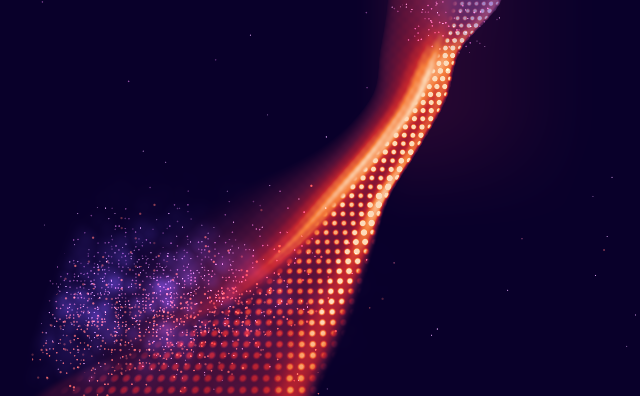
Write a Shadertoy shader that draws this background.

```glsl
// Horizontal position of each ribbon contour, sampled evenly from bottom to top
const float RIM[9] = float[9](.479, .513, .545, .575, .604, .652, .695, .718, .781);
const float CREST[9] = float[9](.06, .21, .365, .456, .523, .592, .651, .685, .70);
const float VEIL[9] = float[9](.05, .09, .13, .20, .345, .508, .588, .604, .615);

const vec3 NAVY = vec3(.035, .0, .165);
const vec3 VIOLET = vec3(.34, .25, .62);
const vec3 EMBER = vec3(.95, .43, .25);
const vec3 HEAT[6] = vec3[6](NAVY, vec3(.29, .06, .22), vec3(.53, .08, .20),
    vec3(.77, .15, .18), vec3(.96, .49, .23), vec3(.99, .86, .73));

vec2 hash2(vec2 cell) {
    vec3 q = fract(cell.xyx * vec3(.1031, .1030, .0973));
    q += dot(q, q.yzx + 33.33);
    return fract((q.xx + q.yz) * q.zy);
}

float bell(float d, float width) {
    return exp(-d * d / (width * width));
}

// Catmull-Rom interpolation through nine evenly spaced knots
float contour(float k[9], float y) {
    float f = clamp(y, 0., .9999) * 8.;
    int i = int(f);
    f -= float(i);
    float a = k[max(i - 1, 0)], b = k[i], c = k[i + 1], d = k[min(i + 2, 8)];
    return b + .5 * f * (c - a + f * (2. * a - 5. * b + 4. * c - d
        + f * (3. * (b - c) + d - a)));
}

vec3 heatColor(float heat) {
    float f = clamp(heat, 0., .9999) * 5.;
    int i = int(f);
    return mix(HEAT[i], HEAT[i + 1], fract(f));
}

// Soft round blobs from cellular noise
float cellular(vec2 p) {
    vec2 cell = floor(p);
    float nearest = 1.;
    for (int j = -1; j <= 1; j++)
    for (int i = -1; i <= 1; i++) {
        vec2 c = cell + vec2(i, j);
        nearest = min(nearest, length(c + hash2(c) - p));
    }
    return 1. - nearest;
}

// One randomly placed speck per cell, kept with the given probability
float specks(vec2 p, float scale, float density) {
    vec2 cell = floor(p * scale);
    vec2 center = .3 + .4 * hash2(cell);
    vec2 chance = hash2(cell + 71.);
    float d = length(fract(p * scale) - center);
    return step(chance.x, density) * (.35 + .65 * chance.y) * smoothstep(.38, .08, d);
}

// Staggered dots that follow the slanted rim and shrink with height
float dotLattice(float rimDist, float y, float slope) {
    float rate = 33. + 22. * y;
    vec2 q = vec2(rimDist * rate, 33. * y + 11. * y * y);
    float row = floor(q.y);
    vec2 d = vec2(fract(q.x + .5 * mod(row, 2.)), fract(q.y)) - .5;
    d.x -= slope * d.y;
    return smoothstep(.42, .13, length(d));
}

float ribbonHeat(vec2 p, float aspect) {
    float rim = contour(RIM, p.y), crest = contour(CREST, p.y), veil = contour(VEIL, p.y);
    float slope = (contour(RIM, p.y + .01) - contour(RIM, p.y - .01)) * 50. * aspect;
    float rimDist = (rim - p.x) * aspect, crestDist = (p.x - crest) * aspect;
    float low = 1. - smoothstep(.15, .55, p.y);
    float inside = smoothstep(-.008 - .025 * low, .006 + .01 * low, rimDist);
    float band = smoothstep(-.02, .03, crestDist);
    float across = clamp((p.x - crest) / (rim - crest), 0., 1.);

    // Translucent veil left of the crest
    float a = clamp((p.x - veil + .01) / (crest - veil + .01), 0., 1.);
    float sheet = .43 * pow(a, mix(2., .4, smoothstep(.4, .85, p.y)));
    sheet *= smoothstep(.02, .36, p.y) * (.96 + .04 * sin(p.x * 330.) * sin(p.y * 210.));
    float base = mix(.36, .10 + .14 * across, low);
    float heat = mix(sheet, base, band);

    // Bright fold and glowing rim
    float fold = smoothstep(.08, .6, p.y) * (1. - .85 * smoothstep(.8, .98, p.y));
    float strands = .93 + .07 * sin(crestDist * 230. + 3. * sin(p.y * 9.));
    heat += .58 * fold * strands * bell(crestDist, crestDist < 0. ? .055 : .035);
    float rimGain = .3 + .28 * bell(p.y - .5, .12);
    heat += rimGain * bell(rimDist - .012 - .03 * low, .022 + .028 * low);

    // Lattice of lights
    float gain = mix(.58, .32, smoothstep(.35, .0, p.y)) * smoothstep(0., .3, across);
    heat += gain * band * dotLattice(rimDist, p.y, slope);
    return heat * inside;
}

void mainImage(out vec4 fragColor, in vec2 fragCoord) {
    vec2 p = fragCoord / iResolution.xy;
    float aspect = iResolution.x / iResolution.y;
    vec2 q = vec2(p.x * aspect, p.y);

    // Faint haze right of the ribbon, cut by a slanted edge
    float haze = smoothstep(.004, -.004, p.x - .845 - .155 * p.y + .07 * (1. - p.y));
    haze *= smoothstep(.4, .75, p.y) * smoothstep(.95, .65, p.x) * smoothstep(.55, .65, p.x);
    float heat = max(ribbonHeat(p, aspect), .09 * haze);
    vec3 color = heatColor(heat);

    // Violet frost at the top of the ribbon
    float frost = smoothstep(.84, 1., p.y) * smoothstep(.03, .3, heat) * smoothstep(.61, .74, p.x);
    color = mix(color, VIOLET * (.6 + .7 * heat), .65 * frost);

    // Dust cloud with blurred motes
    vec2 r = vec2(p.x - .22, p.y - .24 - .12 * (p.x - .22));
    float cloud = exp(-dot(r * vec2(5.8, 7.), r * vec2(5.8, 7.)));
    cloud *= smoothstep(-.015, .025, p.x - .055 - .19 * (p.y - .12));
    float motes = smoothstep(.35, .95, cellular(q * 9.)) + .6 * smoothstep(.4, .95, cellular(q * 19. + 4.));
    color += VIOLET * cloud * (.13 + .5 * motes);

    // Sparks, warm toward the bottom of the cloud
    float crown = bell(p.x - .69, .055) * smoothstep(.83, 1., p.y);
    float warmth = smoothstep(.34, .16, p.y + .25 * (.25 - p.x));
    float density = .5 * cloud + .3 * crown;
    color += mix(VIOLET, EMBER, .35 + .6 * warmth) * specks(q, 115., density);
    color += EMBER * .8 * specks(q + 3.7, 85., .35 * cloud * (.4 + warmth));
    color += vec3(.8, .6, .75) * specks(q + 8.3, 140., .3 * density);

    fragColor = vec4(min(color, 1.), 1.);
}
```
